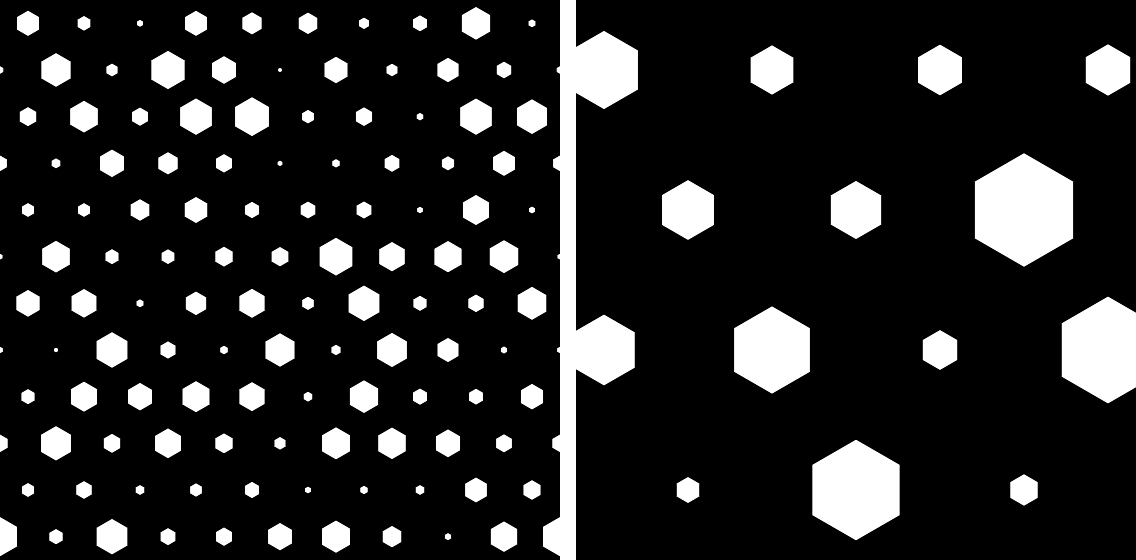
Left: the whole. Right: its middle third, enlarged.
A WebGL 1 fragment shader for this pattern:

```glsl
precision highp float;

uniform vec2 u_resolution;

float hash(vec2 cell) {
  vec3 p = fract(vec3(cell.xyx + 1.7) * vec3(0.1031, 0.1030, 0.0973));
  p += dot(p, p.yzx + 33.33);
  return fract((p.x + p.y) * p.z);
}

// Signed distance to a regular hexagon with its points up and down
float hexagon(vec2 p, float apothem) {
  p = abs(p);
  return max(p.x, dot(p, vec2(0.5, 0.8660254))) - apothem;
}

void main() {
  vec2 uv = gl_FragCoord.xy / u_resolution;

  // Staggered grid: every other row shifts by half a column
  vec2 grid = vec2(10.0, 12.0);
  vec2 position = uv * grid;
  position.x += 0.5 * mod(floor(position.y) + 1.0, 2.0);

  // Wrapped cell index, so a hexagon cut by one edge continues at the other
  vec2 cell = mod(floor(position), grid);
  vec2 local = (fract(position) - 0.5) / grid;

  // Each hexagon has its own random size
  float apothem = mix(0.0033, 0.0305, hash(cell));
  float halfPixel = 0.5 / min(u_resolution.x, u_resolution.y);
  float fill = 1.0 - smoothstep(-halfPixel, halfPixel, hexagon(local, apothem));

  gl_FragColor = vec4(vec3(fill), 1.0);
}
```
